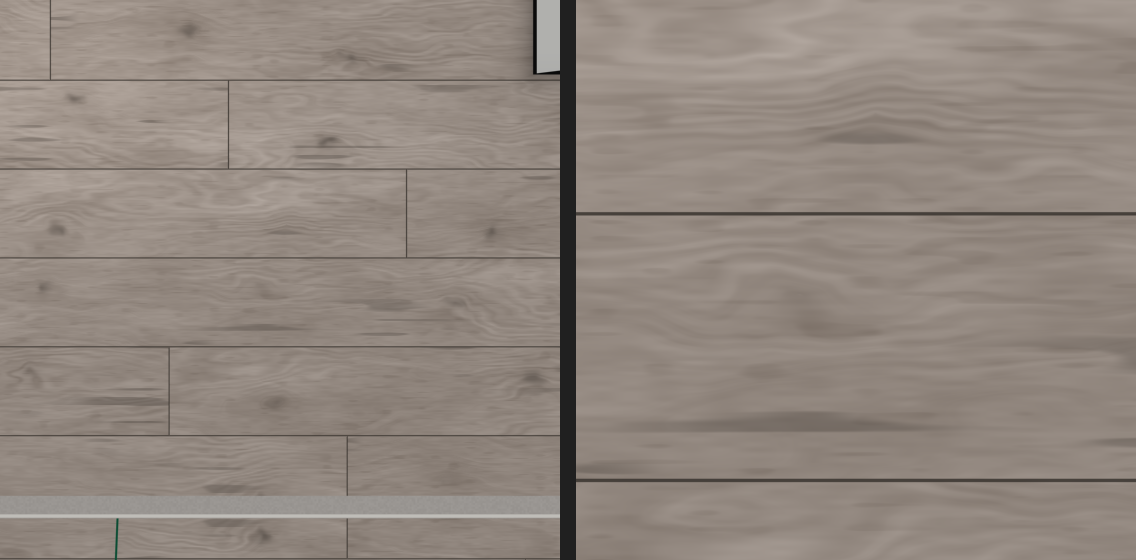
Left: the whole. Right: its middle third, enlarged.
A WebGL 2 fragment shader for this texture:

```glsl
#version 300 es
precision highp float;

uniform vec2 u_resolution;
out vec4 outColor;

const float ROW_HEIGHT = 0.1587;
const float FIRST_SEAM = 0.1432;
const float PLANK_LENGTH = 1.06;
const float JOINT_STEP = 0.318;
const float FIRST_JOINT = 0.09;
const vec2 STRIP = vec2(0.8854, 0.9258);   // top and bottom, measured downwards
const float STRIP_SHIFT = 0.0612;          // planks resume lower below the strip

const vec3 WOOD_DARK = vec3(0.48, 0.435, 0.40);
const vec3 WOOD_LIGHT = vec3(0.69, 0.65, 0.62);
const vec3 KNOT = vec3(0.33, 0.30, 0.275);
const vec3 SEAM = vec3(0.22, 0.20, 0.18);
const vec3 STRIP_GREY = vec3(0.60, 0.585, 0.57);
const vec3 STRIP_EDGE = vec3(0.75, 0.74, 0.72);
const vec3 PANEL = vec3(0.69, 0.69, 0.68);
const vec3 PANEL_EDGE = vec3(0.04);
const vec3 GREEN = vec3(0.04, 0.30, 0.20);

float hash(vec2 p) {
    vec3 q = fract(p.xyx * vec3(0.1031, 0.1030, 0.0973));
    q += dot(q, q.yzx + 33.33);
    return fract((q.x + q.y) * q.z);
}

float noise(vec2 p) {
    vec2 i = floor(p), f = fract(p);
    f = f * f * (3.0 - 2.0 * f);
    return mix(mix(hash(i), hash(i + vec2(1, 0)), f.x),
               mix(hash(i + vec2(0, 1)), hash(i + vec2(1, 1)), f.x), f.y);
}

float fbm(vec2 p) {
    float sum = 0.0, amp = 0.5;
    for (int i = 0; i < 4; i++) {
        sum += amp * noise(p);
        p = p * 2.03 + 7.1;
        amp *= 0.5;
    }
    return sum;
}

float line(float d, float halfWidth, float px) {
    return 1.0 - smoothstep(halfWidth - px, halfWidth + px, abs(d));
}

float below(float edge, float v, float px) {
    return 1.0 - smoothstep(edge - px, edge + px, v);
}

// Wood of one plank; p is local to the plank, in canvas units
vec3 wood(vec2 p, vec2 id) {
    float seed = hash(id + 11.0);
    vec2 q = p + vec2(seed * 23.0, seed * 41.0 + 5.0);
    float bend = 0.0, core = 0.0, halo = 0.0;

    // Scattered knots push the rings aside
    for (int i = 0; i < 3; i++) {
        vec2 key = id * 7.0 + vec2(float(i) * 3.0, 51.0);
        vec2 r = vec2(hash(key), hash(key + 19.0));
        vec2 centre = vec2((float(i) + 0.15 + 0.7 * r.x) * PLANK_LENGTH / 3.0,
                           ROW_HEIGHT * (0.22 + 0.56 * r.y));
        vec2 d = (p - centre) * vec2(0.7, 1.0);
        d += 0.012 * (vec2(noise(q * 60.0), noise(q * 60.0 + 9.0)) - 0.5);
        float strength = hash(key + 37.0);
        float dist = length(d);
        bend += 0.035 * exp(-dist * 32.0);
        core += strength * exp(-pow(dist / 0.0095, 2.0));
        halo += (0.4 + 0.6 * strength) * exp(-pow(dist / 0.032, 2.0));
    }

    // Growth rings, cloudy tone, fine fibres and short pores
    float field = p.y + 0.17 * fbm(q * vec2(3.2, 11.0)) + bend;
    float rings = sin(field * 430.0) * smoothstep(0.25, 0.7, noise(q * vec2(4.0, 14.0) + 3.0));
    float cloud = fbm(q * vec2(5.0, 22.0) + 40.0) - 0.47;
    float streak = fbm(vec2(q.x * 9.0, field * 110.0)) - 0.47;
    float fibre = noise(q * vec2(55.0, 330.0)) - 0.5;
    float pores = smoothstep(0.74, 0.95, noise(q * vec2(32.0, 210.0) + 70.0));
    float tone = 0.49 + 0.08 * (seed - 0.5) + 0.08 * rings + 0.50 * cloud
               + 0.36 * streak + 0.14 * fibre - 0.14 * pores - 0.22 * halo;
    vec3 color = mix(WOOD_DARK, WOOD_LIGHT, tone);

    // Dark cracks along the grain, on a few spots only
    float crack = smoothstep(0.70, 0.85, noise(q * vec2(9.0, 120.0)))
                * smoothstep(0.66, 0.85, noise(q * vec2(5.0, 17.0) + 13.0));
    return mix(color, KNOT, clamp(0.75 * core + 0.4 * crack, 0.0, 0.85));
}

void main() {
    vec2 p = gl_FragCoord.xy / u_resolution;
    float px = 0.8 / min(u_resolution.x, u_resolution.y);
    float down = 1.0 - p.y;

    // Staggered planks
    float lower = step(0.5 * (STRIP.x + STRIP.y), down);
    float y = down - FIRST_SEAM - STRIP_SHIFT * lower;
    float row = floor(y / ROW_HEIGHT) + 1.0;
    float x = p.x - FIRST_JOINT - JOINT_STEP * row;
    float plank = floor(x / PLANK_LENGTH);
    vec2 local = vec2(x - plank * PLANK_LENGTH, mod(y, ROW_HEIGHT));
    vec3 color = wood(local, vec2(plank + 5.0, row + 3.0));

    // Soft light from the upper left
    vec2 glow = (p - vec2(0.10, 0.84)) * vec2(2.4, 3.4);
    color *= 0.97 + 0.05 * p.y + 0.11 * exp(-dot(glow, glow));

    // Seams
    vec2 edge = min(local, vec2(PLANK_LENGTH, ROW_HEIGHT) - local);
    float seam = max(line(edge.x, 0.0010, px), line(edge.y, 0.0010, px));
    color = mix(color, SEAM, 0.85 * seam);
    color = mix(color, GREEN, line(p.x - 0.2085 + 0.04 * (down - 0.96), 0.0018, px) * lower);

    // Grey strip with a bright lower lip
    float band = below(STRIP.y, down, px) * (1.0 - below(STRIP.x, down, px));
    vec3 metal = STRIP_GREY + 0.03 * (noise(p * 300.0) - 0.5);
    metal = mix(metal, STRIP_EDGE, line(down - 0.9215, 0.003, px));
    color = mix(color, metal, band);

    // Panel in the corner, with its shadow and black edge
    vec2 corner = max(vec2(0.952 - p.x, down - 0.133), 0.0);
    color *= 1.0 - 0.25 * exp(-length(corner) * 45.0);
    color = mix(color, PANEL_EDGE, below(0.0, 0.952 - p.x, px) * below(0.133, down, px));
    float face = below(0.0, 0.9585 - p.x, px) * below(0.131 - 0.12 * (p.x - 0.9585), down, px);
    color = mix(color, PANEL - 0.3 * max(down - 0.09, 0.0), face);

    outColor = vec4(color, 1.0);
}
```
